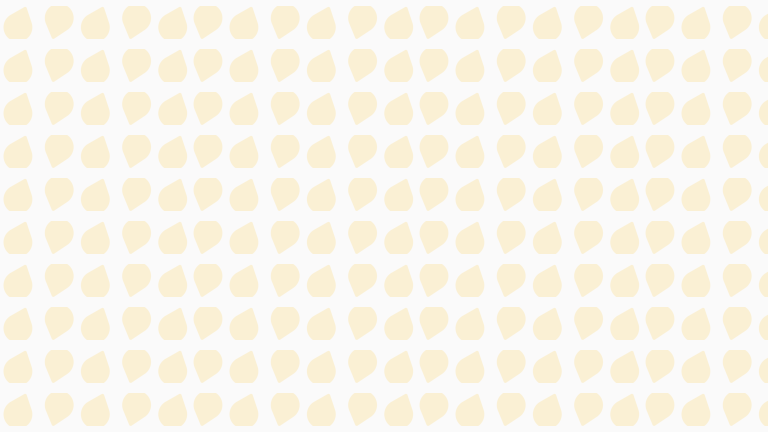
This pattern is drawn by a Shadertoy shader. Its source:

```glsl
// Draws rows of pale cream teardrops, alternately upright and inverted, on off-white.

const float ROWS = 10.047;                // rows per canvas height
const vec2 TILE = vec2(5.256, 1.0);       // repeat size, in row heights
const int PAIRS = 3;                      // upright + inverted pairs per tile
const float PAIR_STEP = 1.8;
const float BODY_RADIUS = 0.335;
const float TIP_RADIUS = 0.04;
const float DROP_LENGTH = 0.465;          // body centre to tip centre
const vec3 PAPER = vec3(0.98);
const vec3 CREAM = vec3(0.98, 0.94, 0.83);

// Signed distance to a round body tapering along a unit axis to a small round tip
float teardrop(vec2 p, vec2 axis, float body, float tip, float len) {
    vec2 q = vec2(abs(p.x * axis.y - p.y * axis.x), dot(p, axis));
    float slope = (body - tip) / len;
    float side = sqrt(1.0 - slope * slope);
    float along = dot(q, vec2(-slope, side));
    if (along < 0.0) return length(q) - body;
    if (along > side * len) return length(q - vec2(0.0, len)) - tip;
    return dot(q, vec2(side, slope)) - body;
}

// Teardrop repeated on the tile lattice, wrapped about the middle of the shape
float repeatedDrop(vec2 p, vec2 center, vec2 axis) {
    vec2 middle = 0.5 * DROP_LENGTH * axis;
    vec2 q = p - center - middle;
    q -= TILE * floor(q / TILE + 0.5);
    return teardrop(q + middle, axis, BODY_RADIUS, TIP_RADIUS, DROP_LENGTH);
}

// Unit vector leaning from straight up, with y pointing down
vec2 leaningAxis(float degreesRight) {
    float a = radians(degreesRight);
    return vec2(sin(a), -cos(a));
}

void mainImage(out vec4 fragColor, in vec2 fragCoord) {
    // Row heights measured from the top left
    float pixel = ROWS / iResolution.y;
    vec2 p = vec2(fragCoord.x, iResolution.y - fragCoord.y) * pixel;

    vec2 upAxis = leaningAxis(21.0);
    vec2 downAxis = -leaningAxis(17.0);

    // Nearest drop; the last pair of each tile sits closer together
    float d = 1e3;
    for (int i = 0; i < PAIRS; i++) {
        float x = 0.417 + PAIR_STEP * float(i);
        float gap = i == PAIRS - 1 ? 0.82 : 0.96;
        d = min(d, repeatedDrop(p, vec2(x, 0.635), upAxis));
        d = min(d, repeatedDrop(p, vec2(x + gap, 0.419), downAxis));
    }

    // Smooth edge about one pixel wide
    float cover = 1.0 - smoothstep(-0.7 * pixel, 0.7 * pixel, d);
    fragColor = vec4(mix(PAPER, CREAM, cover), 1.0);
}
```
